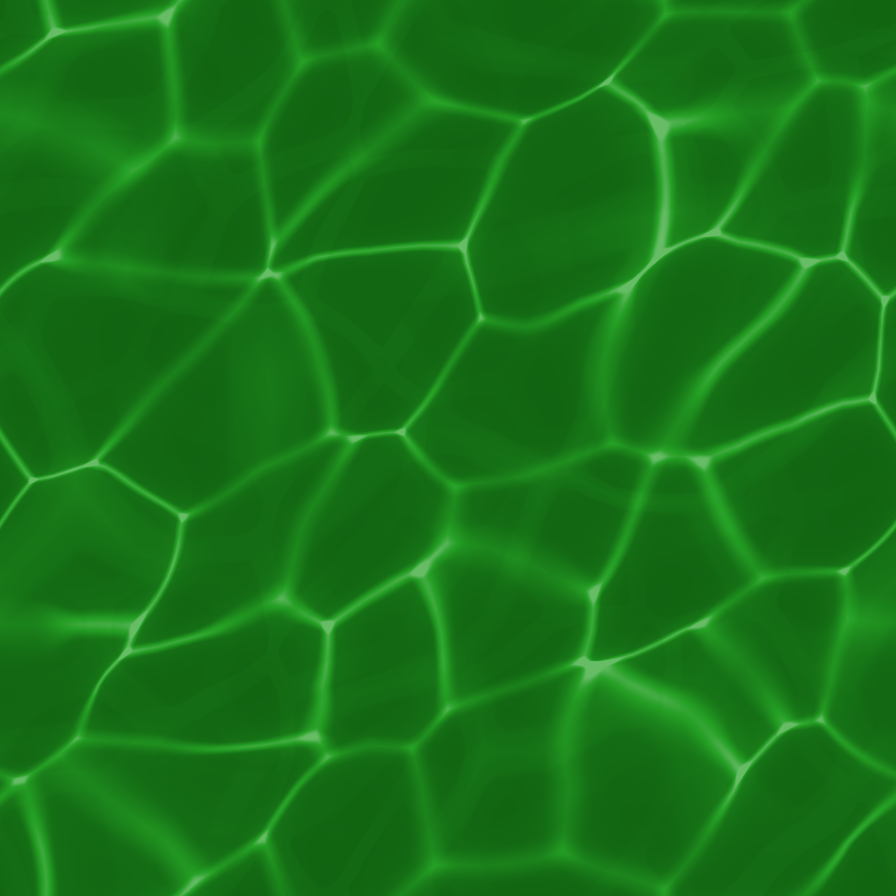
Give the GLSL for this texture, as a Shadertoy shader.

```glsl
// Integer hash of a wrapped lattice cell
vec2 hash2(vec2 cell, float period, float seed) {
    uvec3 v = uvec3(mod(cell, period), seed) * 1664525u + 1013904223u;
    v.x += v.y * v.z; v.y += v.z * v.x; v.z += v.x * v.y;
    v ^= v >> 16u;
    v.x += v.y * v.z; v.y += v.z * v.x;
    return vec2(v.xy >> 8u) / 16777216.0;
}

// Tiling value noise; roundness 0 leaves creased facets
vec2 noise2(vec2 uv, float period, float seed, float roundness) {
    vec2 p = uv * period, cell = floor(p), f = p - cell;
    f = mix(f, f * f * (3.0 - 2.0 * f), roundness);
    vec2 low = mix(hash2(cell, period, seed), hash2(cell + vec2(1, 0), period, seed), f.x);
    vec2 high = mix(hash2(cell + vec2(0, 1), period, seed), hash2(cell + 1.0, period, seed), f.x);
    return mix(low, high, f.y);
}

// Tiling cell borders, stretched along the diagonal: x = ridge, y = glow
vec2 lightWeb(vec2 uv, float period, float seed, float width) {
    vec2 p = uv * period, cell = floor(p);
    float squared[25];
    float nearest = 100.0;
    for (int i = 0; i < 25; i++) {
        vec2 c = cell + vec2(i % 5, i / 5) - 2.0;
        vec2 r = c + 0.08 + 0.84 * hash2(c, period, seed) - p;
        r = vec2(dot(r, vec2(0.8, 0.6)) * 0.85, dot(r, vec2(-0.6, 0.8)) * 1.2);
        squared[i] = dot(r, r);
        nearest = min(nearest, squared[i]);
    }
    // The nearest point itself adds one to each sum
    vec2 light = vec2(-1.0);
    for (int i = 0; i < 25; i++) {
        float gap = squared[i] - nearest;
        light += vec2(1.0 - smoothstep(0.0, width, gap), exp(-6.0 * gap));
    }
    return light;
}

void mainImage(out vec4 fragColor, in vec2 fragCoord) {
    vec2 uv = fragCoord / iResolution.xy;

    // Bend the borders, then crease them slightly
    vec2 bent = uv + 0.075 * (noise2(uv, 5.0, 1.0, 1.0) - 0.5);
    bent += 0.012 * (noise2(uv, 17.0, 2.0, 0.0) - 0.5);

    // Bright filaments, wider where they fade
    vec2 patches = noise2(uv, 7.0, 3.0, 1.0);
    float focus = smoothstep(0.2, 0.7, patches.x);
    vec2 web = lightWeb(bent, 6.0, 4.0, mix(0.24, 0.10, focus));
    float light = web.x * mix(0.22, 0.95, focus) + 0.26 * web.y;

    // Faint overlapping sheets of light
    vec2 drift = uv + 0.10 * (noise2(uv, 4.0, 5.0, 1.0) - 0.5);
    drift += 0.025 * (noise2(uv, 13.0, 6.0, 0.0) - 0.5);
    vec2 broad = lightWeb(drift, 4.0, 7.0, 0.28);
    vec2 fine = lightWeb(drift.yx, 7.0, 8.0, 0.30);
    light += 0.13 * smoothstep(0.1, 0.5, broad.x) * patches.y;
    light += 0.09 * smoothstep(0.1, 0.4, fine.x) * (1.0 - patches.y);
    light += 0.22 * broad.y * patches.y * patches.y;
    light += 0.06 * noise2(drift, 11.0, 9.0, 0.0).x;

    // Deep green to bright green, then pale at the crossings
    vec3 color = mix(vec3(0.065, 0.385, 0.065), vec3(0.14, 0.62, 0.14), min(light, 1.0));
    color = mix(color, vec3(0.40, 0.74, 0.40), smoothstep(0.95, 1.75, light));
    fragColor = vec4(color, 1.0);
}
```
